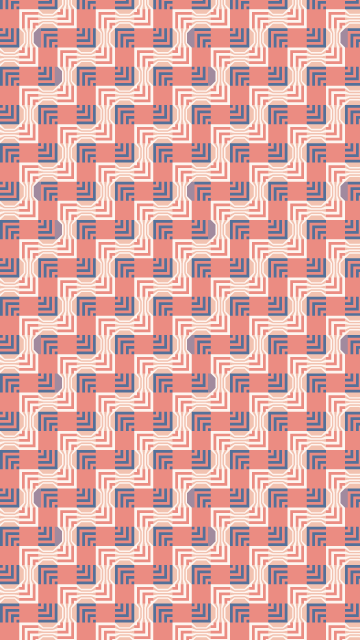
Reproduce this pattern procedurally as a Shadertoy shader.

```glsl
const float CELLS_ACROSS = 18.78;
const float TOP_OFFSET = 1.478;   // partial rows above the first full block row
const float BANDS = 7.0;          // alternating stripes per cell
const float WAIST = 0.26;         // half width of a pinched link
const int SAMPLES = 4;            // supersampling per axis

const vec3 SALMON = vec3(0.92, 0.55, 0.51);
const vec3 CREAM = vec3(0.995, 0.96, 0.94);
const vec3 PEACH = vec3(0.95, 0.76, 0.69);
const vec3 BLUE = vec3(0.33, 0.44, 0.60);
const vec3 MAUVE = vec3(0.63, 0.54, 0.62);

// 1 on even stripes, 0 on odd ones, for t in 0..1
float stripe(float t) {
    return 1.0 - mod(floor(t * BANDS), 2.0);
}

// Sparse blocks that carry a mauve flank
bool isTinted(vec2 cell) {
    vec2 m = mod(cell, 8.0);
    return m.x == 2.0 && (m.y == 0.0 || m.y == 2.0);
}

// Nested right angles; q is measured from the outer corner
vec3 chevron(vec2 q, vec3 ink, vec3 ground) {
    return mix(ground, ink, stripe(min(q.x, q.y)));
}

// Stripes squeezed to a narrow waist between two bevelled flanks
vec3 pinchedLink(float across, float along, vec3 flank) {
    float halfWidth = max(abs(along - 0.5), WAIST);
    float t = 0.5 + 0.5 * (across - 0.5) / halfWidth;
    if (t < 0.0 || t > 1.0) return flank;
    return mix(PEACH, CREAM, stripe(t));
}

vec3 pattern(vec2 p) {
    vec2 cell = floor(p);
    vec2 uv = p - cell;
    bool evenCol = mod(cell.x, 2.0) == 0.0;
    bool evenRow = mod(cell.y, 2.0) == 0.0;

    // Blocks and staircase corners
    if (evenCol == evenRow) {
        bool flipped = mod(cell.x - cell.y, 4.0) == 0.0;
        vec2 q = flipped ? 1.0 - uv : uv;
        if (isTinted(cell) && q.x < 1.0 / BANDS) return MAUVE;
        return chevron(q, evenRow ? BLUE : CREAM, SALMON);
    }

    // Plain squares
    if (mod(cell.x + cell.y, 4.0) == 3.0) return SALMON;

    // Links joining the corners
    if (!evenRow) return pinchedLink(uv.y, uv.x, PEACH);
    vec2 neighbour = cell + vec2(uv.x > 0.5 ? 1.0 : -1.0, 0.0);
    return pinchedLink(uv.x, uv.y, isTinted(neighbour) ? MAUVE : PEACH);
}

void mainImage(out vec4 fragColor, in vec2 fragCoord) {
    vec3 sum = vec3(0.0);
    for (int j = 0; j < SAMPLES; j++) {
        for (int i = 0; i < SAMPLES; i++) {
            vec2 jitter = (vec2(i, j) + 0.5) / float(SAMPLES) - 0.5;
            vec2 pos = fragCoord + jitter;
            pos.y = iResolution.y - pos.y;   // rows count downward
            vec2 p = pos / iResolution.x * CELLS_ACROSS;
            sum += pattern(p - vec2(0.0, TOP_OFFSET));
        }
    }
    fragColor = vec4(sum / float(SAMPLES * SAMPLES), 1.0);
}
```
